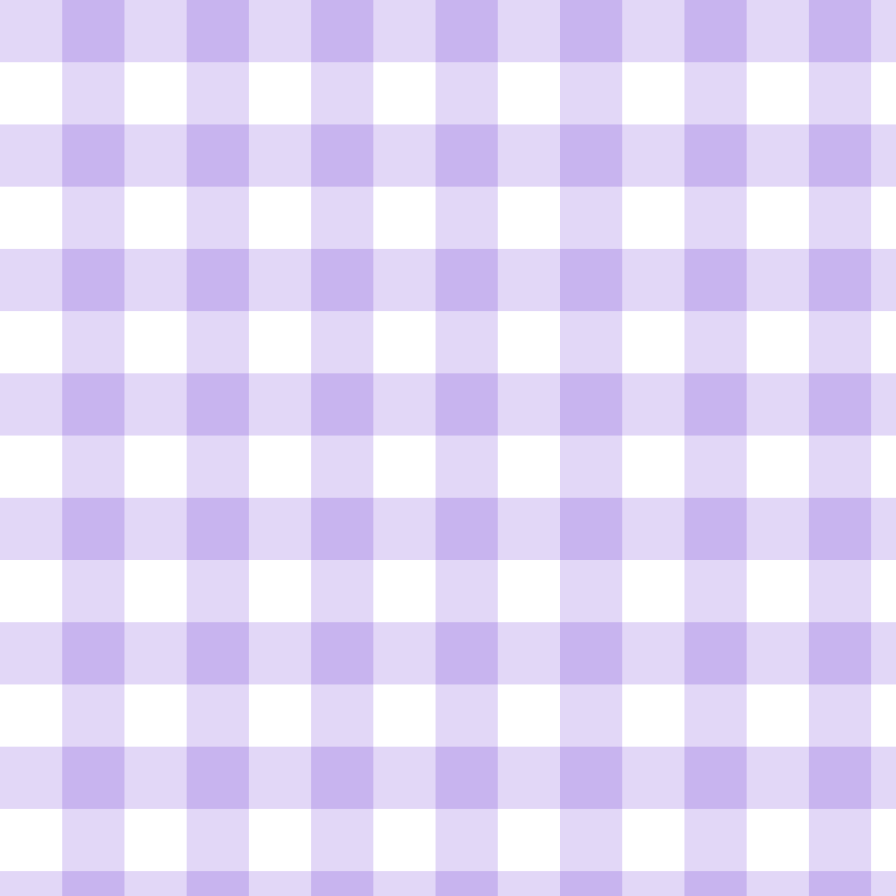
A WebGL 1 fragment shader for this pattern:

```glsl
precision highp float;
// Lilac gingham: translucent stripes crossing on white, 7.2 repeats each way.

uniform vec2 u_resolution;

// Coverage of the column stripe (x) and the row stripe (y), each half a repeat wide.
vec2 stripeCoverage(vec2 cell, vec2 pixel) {
  vec2 fromCentre = abs(fract(cell + 0.25) - 0.5);
  return clamp((0.25 - fromCentre) / pixel + 0.5, 0.0, 1.0);
}

void main() {
  // Rows are counted from the top edge; columns start with a half-repeat gap.
  vec2 uv = gl_FragCoord.xy / u_resolution;
  vec2 cell = vec2(uv.x, 1.0 - uv.y) * 7.2 + vec2(0.5, 0.0);
  vec2 stripe = stripeCoverage(cell, 7.2 / u_resolution);

  // One stripe gives the pale tint, a crossing gives the deep one.
  vec3 white = vec3(1.0);
  vec3 pale = vec3(0.886, 0.843, 0.969);
  vec3 deep = vec3(0.784, 0.706, 0.937);
  vec3 betweenRows = mix(white, pale, stripe.x);
  vec3 onRow = mix(pale, deep, stripe.x);

  gl_FragColor = vec4(mix(betweenRows, onRow, stripe.y), 1.0);
}
```
